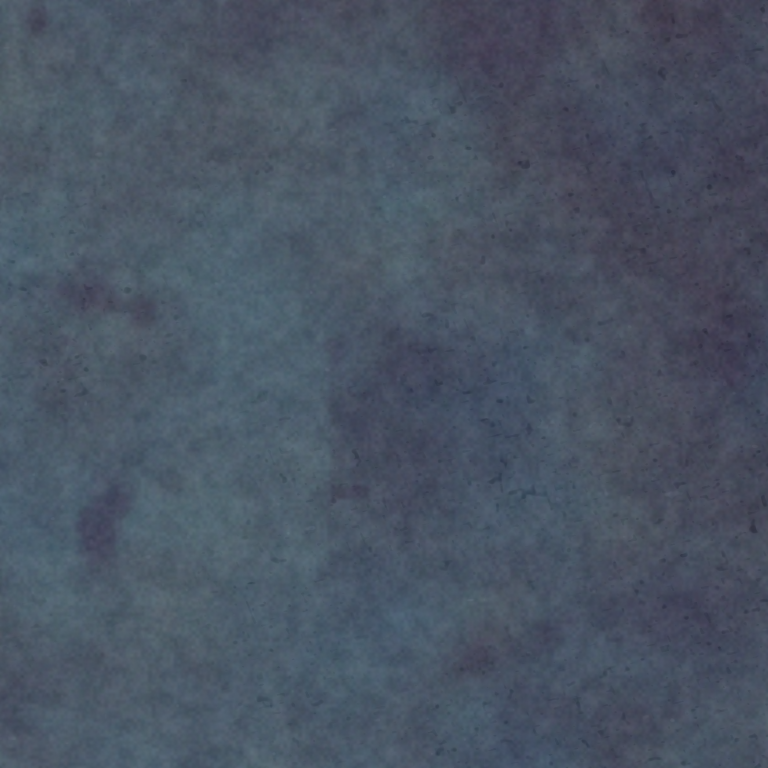
Reproduce this texture procedurally as a WebGL 1 fragment shader.

```glsl
precision highp float;
// Weathered slate-blue plaster with soft plum stains, mottled grain and dark specks.
uniform vec2 u_resolution;

float hash(vec2 p) {
  vec3 q = fract(vec3(p.xyx) * 0.1031);
  q += dot(q, q.yzx + 33.33);
  return fract((q.x + q.y) * q.z);
}

float noise(vec2 p) {
  vec2 i = floor(p), f = fract(p);
  f = f * f * (3.0 - 2.0 * f);
  return mix(mix(hash(i), hash(i + vec2(1.0, 0.0)), f.x),
             mix(hash(i + vec2(0.0, 1.0)), hash(i + 1.0), f.x), f.y);
}

float fbm(vec2 p) {
  float sum = 0.0, amp = 0.5;
  for (int i = 0; i < 5; i++) {
    sum += amp * noise(p);
    p = mat2(1.6, 1.2, -1.2, 1.6) * p + 17.3;
    amp *= 0.5;
  }
  return sum / 0.97;
}

// Soft ellipse: 1 at its centre, 0 beyond its radius.
float blot(vec2 p, vec2 centre, vec2 radius) {
  return 1.0 - smoothstep(0.2, 1.0, length((p - centre) / radius));
}

void main() {
  vec2 uv = gl_FragCoord.xy / u_resolution;
  vec2 warp = vec2(fbm(uv * 14.0), fbm(uv * 14.0 + 40.0)) - 0.5;
  vec2 p = uv + 0.08 * warp;

  // Broad drift from teal at lower left to violet at upper right
  float shade = 0.3 + 0.42 * (uv.x * 0.9 + uv.y * 0.4 - 0.62);
  shade += 0.6 * (fbm(uv * 4.0 + 5.0) - 0.5);
  shade += 0.85 * (fbm(uv * 15.0) - 0.5);
  shade += 0.4 * blot(p, vec2(1.0, 0.65), vec2(0.3, 0.45));
  shade += 0.35 * blot(p, vec2(0.85, 1.0), vec2(0.5, 0.22));
  shade += 0.25 * blot(p, vec2(0.55, 0.48), vec2(0.2, 0.2));
  shade += 0.25 * blot(p, vec2(0.02, 0.08), vec2(0.12, 0.12));
  shade -= 0.2 * blot(p, vec2(0.32, 0.5), vec2(0.16, 0.45));

  // Faint upright seam with a short smudge beside it
  float seamX = uv.x - 0.43 - 0.012 * (noise(uv.yy * 9.0) - 0.5);
  float seamSpan = smoothstep(0.15, 0.28, uv.y) * (1.0 - smoothstep(0.45, 0.6, uv.y));
  shade += 0.15 * seamSpan * smoothstep(-0.006, 0.006, seamX) * (1.0 - smoothstep(0.02, 0.2, seamX));
  shade += 0.1 * seamSpan * (1.0 - smoothstep(0.001, 0.006, abs(seamX)));
  vec2 smudge = abs(uv + 0.02 * warp - vec2(0.456, 0.357)) - vec2(0.02, 0.007);
  shade += 0.4 * (1.0 - smoothstep(-0.003, 0.007, max(smudge.x, smudge.y)));

  // Plum stains: larger ones at the margins, small upright ones scattered
  float plum = 0.9 * blot(p, vec2(0.65, 0.95), vec2(0.13, 0.08));
  plum += 0.7 * blot(p, vec2(0.92, 0.2), vec2(0.1, 0.13));
  plum += 0.6 * blot(p, vec2(0.11, 0.62), vec2(0.08, 0.06));
  plum += 0.9 * blot(p, vec2(0.13, 0.32), vec2(0.045, 0.09));
  plum += 0.6 * blot(p, vec2(0.05, 0.97), vec2(0.03, 0.04));
  plum += 0.45 * blot(p, vec2(0.35, 0.97), vec2(0.2, 0.09));
  plum += 0.45 * blot(p, vec2(0.88, 0.52), vec2(0.12, 0.12));
  for (int i = 0; i < 9; i++) {
    float k = float(i);
    vec2 centre = vec2(hash(vec2(k, 2.0)), hash(vec2(k, 9.0)));
    vec2 radius = vec2(0.018, 0.025) + 0.03 * vec2(hash(vec2(k, 4.0)), hash(vec2(k, 6.0)));
    plum += 0.45 * blot(p, centre, radius);
  }
  plum = clamp(plum * (0.1 + 1.8 * fbm(uv * 24.0)), 0.0, 1.0);

  vec3 teal = vec3(0.312, 0.382, 0.432), violet = vec3(0.256, 0.262, 0.336);
  vec3 color = mix(teal, violet, clamp(shade, -0.15, 1.1));
  color = mix(color, vec3(0.25, 0.222, 0.312), 0.6 * plum);

  // Grey warmth at the top, bluer towards the bottom
  float tint = 0.8 * (fbm(uv * 6.0 + 70.0) - 0.5) + 0.25 * (uv.y - 0.4);
  color += tint * vec3(0.06, 0.0, -0.05);

  // Cloudy mottling, then fine grain with a little colour in it
  color += 0.085 * (fbm(uv * 55.0) - 0.5);
  color += 0.036 * (noise(uv * 210.0) - 0.5);
  vec2 g = uv * 150.0;
  color += 0.018 * (vec3(noise(g + 9.0), noise(g + 50.0), noise(g + 90.0)) - 0.5);

  // Irregular dark specks in worn zones, and rare pale flecks
  float wear = smoothstep(0.3, 0.65, fbm(uv * 5.0 + 30.0) + 0.25 * (uv.x - 0.5));
  vec2 slant = vec2(uv.x + 0.4 * uv.y, 1.3 * uv.y - 0.3 * uv.x);
  float specks = smoothstep(0.74, 0.92, 0.7 * noise(slant * 75.0) + 0.3 * noise(uv * 170.0 + 4.0));
  float dots = smoothstep(0.82, 0.97, noise(slant * 130.0 + 33.0));
  float flecks = smoothstep(0.84, 0.96, 0.7 * noise(slant * 60.0 + 81.0) + 0.3 * noise(uv * 160.0));
  color -= wear * (0.06 * specks + 0.03 * dots);
  color += 0.035 * flecks;

  gl_FragColor = vec4(color, 1.0);
}
```
